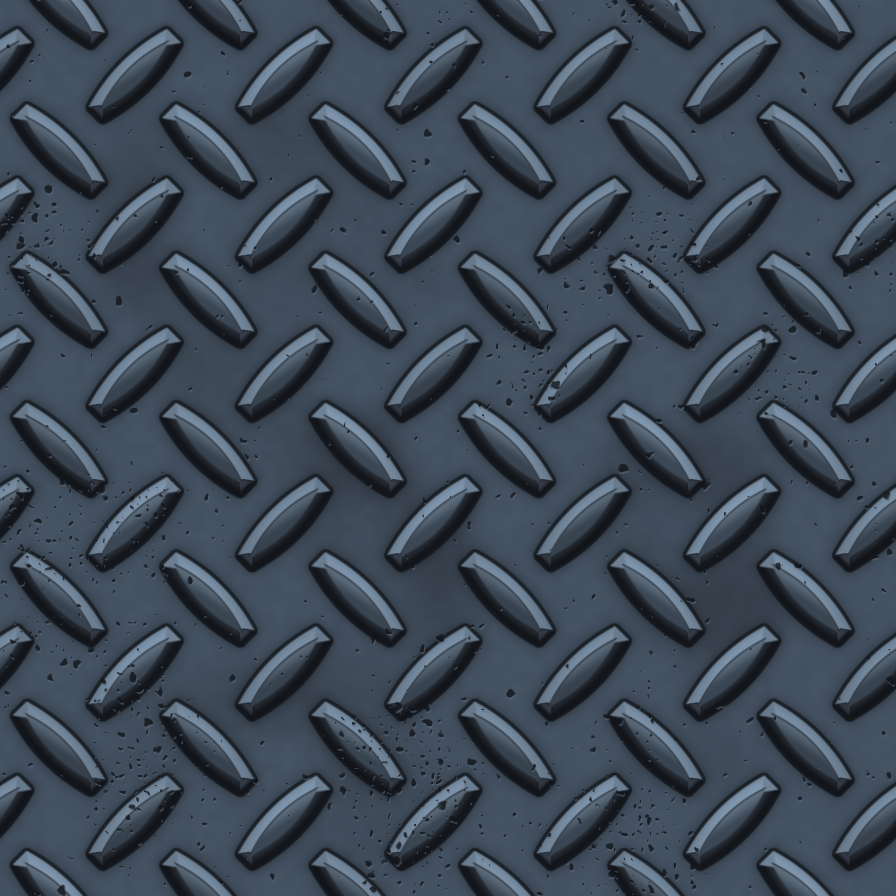
A three.js fragment shader for this texture:

```glsl
// Blue-grey steel tread plate with alternating diagonal lugs, smudges and clustered pits.
varying vec2 vUv;

const float REPEATS = 6.0;                          // cells across and down, two lugs each
const vec2 FALLING_CENTRE = vec2(0.395, 0.992);     // lug sloping down to the right
const vec2 RISING_CENTRE = vec2(0.902, 0.496);      // lug sloping up to the right
const float HALF_LENGTH = 0.385;                    // lug sizes in cells
const float MID_WIDTH = 0.135;
const float END_WIDTH = 0.075;
const float CORNER = 0.02;
const float CREST_LENGTH = 0.325;
const float CREST_WIDTH = 0.058;
const float LINE = 0.013;
const float SOFT = 0.012;
const float PIT_WARP = 0.006;                       // pit sizes in canvas units
const float PIT_RIM = 0.0022;

const vec3 STEEL = vec3(0.26, 0.31, 0.37);
const vec3 SMUDGE = vec3(0.19, 0.22, 0.26);
const vec3 LIT = vec3(0.45, 0.53, 0.61);
const vec3 SHEEN = vec3(0.35, 0.41, 0.47);
const vec3 SHADE = vec3(0.14, 0.16, 0.19);
const vec3 INK = vec3(0.07, 0.08, 0.10);

float hash(vec2 p) {
  return fract(sin(dot(p, vec2(127.1, 311.7))) * 43758.545);
}

// Value noise that wraps after n cells
float noise(vec2 uv, float n) {
  vec2 i = floor(uv * n), f = fract(uv * n);
  f = f * f * (3.0 - 2.0 * f);
  float a = hash(mod(i, n)), b = hash(mod(i + vec2(1.0, 0.0), n));
  float c = hash(mod(i + vec2(0.0, 1.0), n)), d = hash(mod(i + 1.0, n));
  return mix(mix(a, b, f.x), mix(c, d, f.x), f.y);
}

// One layer of ragged pits, dense only inside worn patches
float pitLayer(vec2 uv, float n) {
  vec2 warp = vec2(noise(uv, 160.0), noise(uv + 0.37, 160.0)) - 0.5;
  vec2 g = (uv + PIT_WARP * warp) * n;
  vec2 id = mod(floor(g), n);
  vec2 centre = 0.36 + 0.28 * vec2(hash(id + 3.1), hash(id + 7.7));
  float size = hash(id + 13.3);
  float radius = mix(0.09, 0.30, size * size * size);
  float worn = smoothstep(0.60, 0.88, noise((id + 0.5) / n + 0.13, 7.0));
  float present = step(hash(id + 21.9), 0.025 + 0.42 * worn);
  float d = length(fract(g) - centre) - radius;
  return present * (1.0 - smoothstep(-0.08, 0.06, d));
}

float pits(vec2 uv) {
  return max(pitLayer(uv, 64.0), pitLayer(uv, 107.0));
}

// Paints one lug; u runs down its length, v points to its lit side
vec3 drawLug(vec3 ground, vec2 p, float wear) {
  float u = (p.x - p.y) * 0.7071;
  float v = (p.x + p.y) * 0.7071;
  float t = u / HALF_LENGTH;
  float side = mix(MID_WIDTH, END_WIDTH, t * t) - abs(v);
  float tip = HALF_LENGTH - abs(u);
  vec2 q = CORNER - vec2(side, tip);
  float d = length(max(q, 0.0)) + min(max(q.x, q.y), 0.0) - CORNER;

  // Bevels: lit above, falling into shadow below
  float ct = u / CREST_LENGTH;
  float crest = CREST_WIDTH * (1.0 - ct * ct) - abs(v);
  vec3 litSide = mix(LIT, SHEEN, 0.45 * smoothstep(-0.1, 0.36, u));
  litSide *= 0.94 + 0.12 * smoothstep(0.0, 0.06, side);
  vec3 darkSide = mix(INK, SHADE, smoothstep(0.025, 0.08, side));
  vec3 face = mix(darkSide, litSide, smoothstep(-SOFT, SOFT, v));

  // End facets
  vec3 lowEnd = mix(INK, SHADE * 1.4, smoothstep(0.015, 0.05, tip));
  vec3 cap = u < 0.0 ? LIT * 0.92 : lowEnd;
  face = mix(face, cap, smoothstep(-SOFT, SOFT, side - tip));
  float notch = 1.0 - smoothstep(0.0, LINE, abs(side - tip));
  face = mix(face, INK, 0.65 * notch * step(0.0, u) * step(tip, 0.08));

  // Flat crest and its creases
  vec3 top = mix(STEEL * 0.86, SHEEN, smoothstep(-0.03, 0.07, v - 0.08 * t));
  face = mix(face, top, smoothstep(-SOFT, SOFT, crest));
  float crease = 1.0 - smoothstep(0.0, LINE, abs(crest));
  face = mix(face, SHADE, 0.6 * crease * step(abs(u), CREST_LENGTH) * step(0.0, v));
  face *= 0.95 + 0.1 * wear;

  // Contact shadow, body and outline
  vec3 col = ground * (1.0 - 0.32 * exp(-max(d, 0.0) / 0.035));
  col = mix(col, face, 1.0 - smoothstep(-SOFT, SOFT, d));
  float outline = 1.0 - smoothstep(0.3 * LINE, 1.6 * LINE, abs(d));
  return mix(col, INK, 0.82 * outline);
}

void main() {
  // Plate with broad smudges and fine grain
  float cloud = 0.65 * noise(vUv, 5.0) + 0.35 * noise(vUv + 0.41, 11.0);
  vec3 col = mix(STEEL * 1.04, SMUDGE, 0.85 * smoothstep(0.52, 0.9, cloud));
  col *= 0.975 + 0.05 * noise(vUv, 90.0);

  // Two mirrored lugs per cell
  for (int k = 0; k < 2; k++) {
    vec2 centre = k == 0 ? FALLING_CENTRE : RISING_CENTRE;
    vec2 g = vUv * REPEATS - centre + 0.5;
    vec2 p = fract(g) - 0.5;
    if (k == 1) p.x = -p.x;
    col = drawLug(col, p, hash(mod(floor(g), REPEATS) + float(k) * 9.0));
  }

  // Pits with a lit lower rim
  float pit = pits(vUv);
  float rim = max(pits(vUv + vec2(-0.4, 1.0) * PIT_RIM) - pit, 0.0);
  col = mix(col, SHEEN, 0.55 * rim);
  col = mix(col, INK, 0.8 * pit);
  gl_FragColor = vec4(col, 1.0);
}
```
